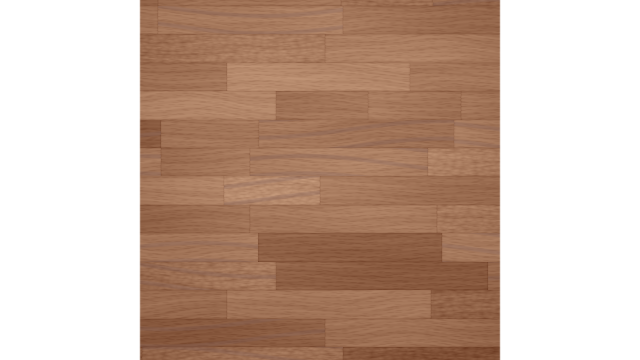
Give the GLSL for this texture, as a WebGL 2 fragment shader.

```glsl
#version 300 es
precision highp float;

uniform vec2 u_resolution;
out vec4 fragColor;

float hash(vec2 p) {
    return fract(sin(dot(p, vec2(127.1, 311.7))) * 4375.85);
}

// Distance to the nearest scattered point
float cellular(vec2 p) {
    vec2 cell = floor(p);
    float nearest = 2.0;
    for (int j = -1; j <= 1; j++) {
        for (int i = -1; i <= 1; i++) {
            vec2 c = cell + vec2(i, j);
            vec2 site = c + vec2(hash(c), hash(c + 17.3));
            nearest = min(nearest, distance(p, site));
        }
    }
    return nearest;
}

// Wavy fibres running along the plank, about -1 to 1
float woodGrain(vec2 p, float seed) {
    float bend = 0.012 * sin(p.x * 7.0 + seed * 40.0)
               + 0.005 * sin(p.x * 19.0 + p.y * 30.0 + seed * 90.0);
    float y = p.y + bend * (0.3 + seed);
    float sum = 0.0;
    float frequency = 95.0;
    float weight = 0.2;
    for (int i = 0; i < 4; i++) {
        float phase = seed * 60.0 + 2.0 * sin(p.x * (5.0 + float(i) * 4.0) + seed * 30.0);
        sum += weight * sin(y * frequency + phase);
        frequency *= 1.85;
        weight *= 1.15;
    }
    return sum;
}

// Position of the first butt joint in a row
float firstJoint(float row) {
    float slow = cos((row - 1.5) * 0.571);
    float quick = cos((row - 7.0) * 0.785);
    return 0.4 + 0.17 * slow + 0.27 * pow(abs(quick), 5.0) * sign(quick);
}

// Soft line around a seam
float seamLine(float d, float width, float pixel) {
    return 1.0 - smoothstep(0.0, width + pixel, d);
}

void main() {
    float pixel = 1.0 / u_resolution.y;
    vec2 p = (gl_FragCoord.xy - 0.5 * u_resolution) * pixel + 0.5;

    // Rows of planks, counted from the top
    float v = (1.0 - p.y) * 12.65 + 0.8;
    float row = floor(v);
    float rowEdge = min(fract(v), 1.0 - fract(v)) / 12.65;

    // Planks along the row; a few are cut in two
    float plankLength = 0.48 + 0.12 * hash(vec2(row, 4.0));
    float along = (p.x - firstJoint(row)) / plankLength;
    vec2 plank = vec2(floor(along), row);
    float u = fract(along);
    if (hash(plank + 31.0) < 0.2) {
        plank.x += 0.5 * step(0.5, u);
        u = fract(u * 2.0);
        plankLength *= 0.5;
    }
    float jointEdge = min(u, 1.0 - u) * plankLength;
    float seed = hash(plank + 8.0);

    // Broad light, brightest above the middle
    vec2 q = (p - vec2(0.5, 0.61)) * vec2(1.3, 1.6);
    float tone = 0.16 + 0.6 * exp(-dot(q, q));

    // Plank shade, with an occasional dark one
    tone += 0.26 * (seed - 0.5);
    tone -= 0.16 * step(0.88, hash(plank + 53.0));
    tone += 0.04 * sin(p.x * 9.0 + seed * 50.0);

    // Fibres, short pores and flecked figure
    tone += 0.11 * woodGrain(p, seed);
    float pores = 1.0 - smoothstep(0.1, 0.4, cellular(p * vec2(28.0, 170.0) + seed * 70.0));
    tone -= 0.09 * pores;
    float figured = step(0.75, hash(plank + 71.0));
    tone += figured * 0.2 * (0.45 - cellular(p * vec2(50.0, 105.0) + seed * 40.0));

    // Seams between rows and at plank ends
    tone -= 0.14 * seamLine(rowEdge, 0.0018, pixel);
    tone -= 0.10 * seamLine(jointEdge, 0.0014, pixel);

    vec3 darkOak = vec3(0.45, 0.26, 0.16);
    vec3 paleOak = vec3(0.77, 0.60, 0.48);
    vec3 color = mix(darkOak, paleOak, clamp(tone, -0.2, 1.15));

    // Greyish mineral streaks in some planks
    float streak = smoothstep(0.5, 1.0, sin(p.y * 130.0 + 3.0 * sin(p.x * 6.0 + seed * 20.0)));
    color = mix(color, vec3(0.50, 0.37, 0.35), 0.3 * streak * step(0.7, hash(plank + 97.0)));

    // Square board on a white ground
    float outside = abs(p.x - 0.5) - 0.5;
    float board = 1.0 - smoothstep(-pixel, pixel, outside);
    fragColor = vec4(mix(vec3(1.0), color, board), 1.0);
}
```
